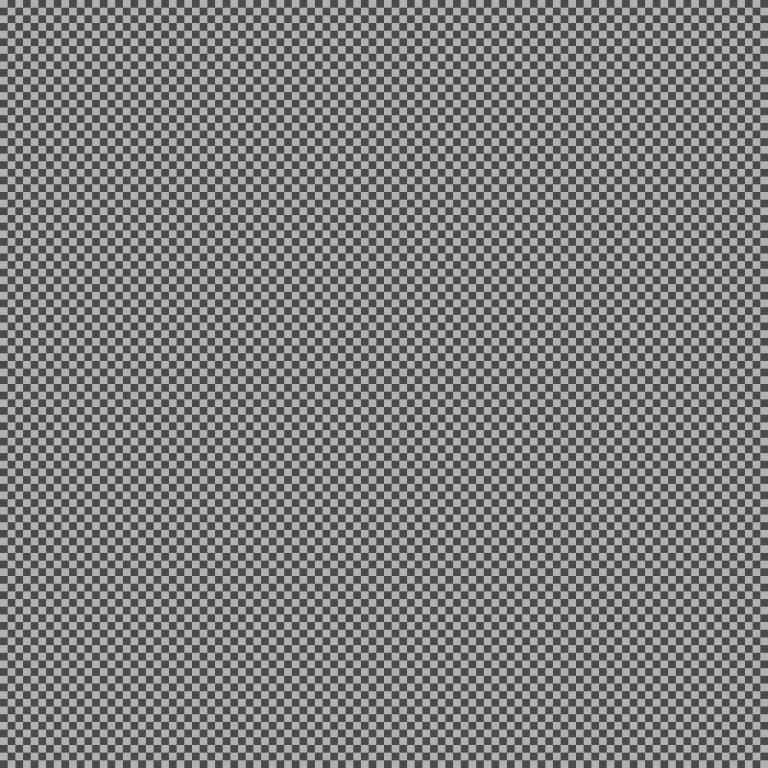
This pattern is drawn by a three.js fragment shader. Its source:

```glsl
// Fine two-tone grey checkerboard, 100 by 100 squares (50 by 50 repeats).
varying vec2 vUv;

// Square wave per axis, +1 on even cells and -1 on odd ones, box-filtered over one pixel.
vec2 squareWave(vec2 cells, vec2 pixelSize) {
  vec2 edgeDistance = 0.5 - abs(fract(cells) - 0.5);
  vec2 side = 1.0 - 2.0 * mod(floor(cells), 2.0);
  return side * clamp(2.0 * edgeDistance / pixelSize, 0.0, 1.0);
}

void main() {
  vec2 cells = vUv * 100.0;
  vec2 wave = squareWave(cells, max(fwidth(cells), vec2(1e-4)));

  // The product of both waves alternates the squares; the lower left one is dark.
  float lightness = 0.5 - 0.5 * wave.x * wave.y;
  vec3 darkGrey = vec3(0.29);
  vec3 lightGrey = vec3(0.695);
  gl_FragColor = vec4(mix(darkGrey, lightGrey, lightness), 1.0);
}
```
